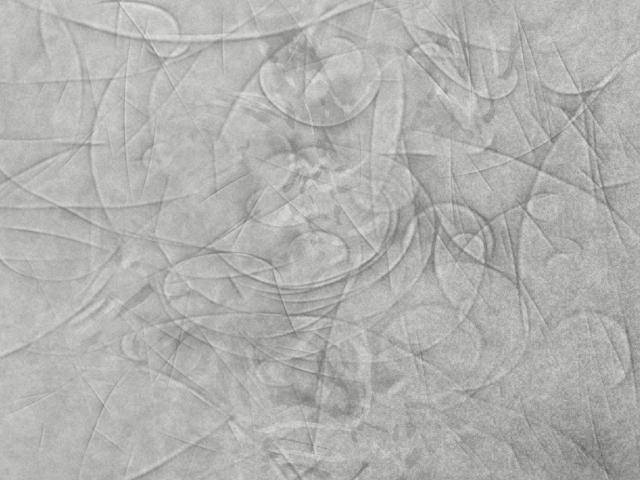
Give the GLSL for this texture, as a Shadertoy shader.

```glsl
// Frosted grey ice covered with curved skate grooves, scratches and flaky scuffs.

float hash(vec2 p) {
    vec3 q = fract(p.xyx * .1031);
    q += dot(q, q.yzx + 33.33);
    return fract((q.x + q.y) * q.z);
}

vec4 hash4(float n) {
    vec4 q = fract(n * vec4(.1031, .1030, .0973, .1099));
    q += dot(q, q.wzxy + 33.33);
    return fract((q.xxyz + q.yzzw) * q.zywx);
}

float noise(vec2 p) {
    vec2 i = floor(p), f = fract(p);
    f *= f * (3. - 2. * f);
    return mix(mix(hash(i), hash(i + vec2(1, 0)), f.x),
               mix(hash(i + vec2(0, 1)), hash(i + 1.), f.x), f.y);
}

float fbm(vec2 p) {
    float sum = 0., gain = .5;
    for (int i = 0; i < 4; i++) {
        sum += gain * noise(p);
        p = mat2(1.6, 1.2, -1.2, 1.6) * p + 17.;
        gain *= .5;
    }
    return sum;
}

// Dark cut with a pale lip on one side and a fading shadow on the other
float groove(float d, float w) {
    float cut = exp(-d * d / (w * w));
    float lip = exp(-pow(d / w + 2., 2.) * .6);
    float shadow = smoothstep(-w, w, d) * exp(-max(d, 0.) / (w * 5.));
    return .45 * lip - .7 * cut - .5 * shadow;
}

// Part of a tilted ellipse, fading out at both ends
float arc(vec2 p, float radius, float squash, float start, float span, float w) {
    p.y /= squash;
    float turn = fract(atan(p.y, p.x) / 6.2832 - start);
    float ends = smoothstep(0., span * .25, turn) * (1. - smoothstep(span * .7, span, turn));
    return ends * groove(length(p) - radius, w * (.5 + .5 * ends));
}

float spot(vec2 p, vec2 center, float size) {
    p = (p - center) / size;
    return exp(-dot(p, p));
}

void mainImage(out vec4 fragColor, in vec2 fragCoord) {
    vec2 p = fragCoord / iResolution.y;
    vec2 uv = fragCoord / iResolution.xy;
    vec2 wobble = vec2(noise(p * 7.), noise(p * 7. + 40.)) - .5;
    vec2 s = p + .02 * wobble;
    float relief = 0.;

    // Nested rings around the middle
    for (int i = 0; i < 9; i++) {
        vec4 r = hash4(float(i) + 11.);
        vec2 center = vec2(.63, .5) + (r.xy - .5) * vec2(.2, .12);
        relief += arc(s - center, .17 + .13 * r.z, .75, .42 + .25 * r.w, .65, .003) * .75;
    }

    // Small loops
    for (int i = 0; i < 34; i++) {
        vec4 r = hash4(float(i) + 53.);
        vec4 t = hash4(float(i) + 307.);
        vec2 center = vec2(.06 + 1.2 * r.x, .1 + .85 * r.y);
        relief += arc(s - center, .04 + .12 * r.z * r.z, .55 + .4 * t.x, r.w,
                      .35 + .55 * t.y, .0025 + .003 * t.z) * (.5 + .6 * t.w);
    }

    // Long sweeping curves
    for (int i = 0; i < 36; i++) {
        vec4 r = hash4(float(i) + 131.);
        vec4 t = hash4(float(i) + 411.);
        float radius = .2 + .6 * r.z, start = r.w, span = .08 + .2 * t.x;
        float middle = 6.2832 * (start + span * .5);
        vec2 center = vec2(1.33 * r.x, r.y) - radius * vec2(cos(middle), .8 * sin(middle));
        relief += arc(s - center, radius, .8, start, span, .002 + .003 * t.y) * (.45 + .6 * t.z);
    }

    // Thin scratches, running steeply down on the right side
    for (int i = 0; i < 150; i++) {
        vec4 r = hash4(float(i) + 211.);
        vec4 t = hash4(float(i) + 517.);
        vec2 center = vec2(1.33 * r.x, r.y);
        float angle = center.x > .85 ? -1.15 + .8 * (r.z - .5) : 3.1416 * r.z;
        vec2 dir = vec2(cos(angle), sin(angle));
        vec2 q = p - center;
        q = vec2(dot(q, dir), dot(q, vec2(-dir.y, dir.x)));
        q.y += (t.x - .5) * 1.6 * q.x * q.x;
        float ends = 1. - smoothstep(.4, 1., abs(q.x) / (.04 + .2 * r.w * r.w));
        relief += ends * groove(q.y, .0015 + .0016 * t.y * t.y) * (.35 + .6 * t.z);
    }

    // Grooves fade in and out under drifting frost
    relief *= .55 + .9 * smoothstep(.3, .65, fbm(p * 8. + 25.));

    // Flaky scuffs, lit from the upper left, with smudged hollows
    float scuffs = spot(p, vec2(.66, .6), .15) + spot(p, vec2(.62, .82), .14)
                 + spot(p, vec2(1.02, .83), .14) + spot(p, vec2(.7, .1), .2)
                 + spot(p, vec2(.28, .36), .12) + .2;
    vec2 f = p * 15. + 3. * wobble;
    float flake = smoothstep(.48, .53, fbm(f)) - smoothstep(.48, .53, fbm(f + vec2(-.2, .25)));
    relief += flake * min(scuffs, 1.) * .75;
    relief -= .9 * min(scuffs, 1.) * smoothstep(.48, .66, fbm(p * 10. + 60.));

    // Frost grain and broad tone
    float grain = .7 * hash(floor(p * 384.)) + .9 * noise(p * 230.) - .8;
    float coarse = fbm(p * 60.) - .47;
    float tone = .722 + .045 * (uv.y - uv.x) + .1 * (fbm(p * 3.5 + 9.) - .47);
    tone -= .1 * spot(p, vec2(1.25, .03), .12);
    tone += .115 * clamp(relief, -1.7, .5);
    tone += grain * mix(.05, .1, smoothstep(.2, .9, uv.x - .4 * uv.y + .1)) + .09 * coarse;
    fragColor = vec4(vec3(tone, tone, tone - .003), 1.);
}
```
